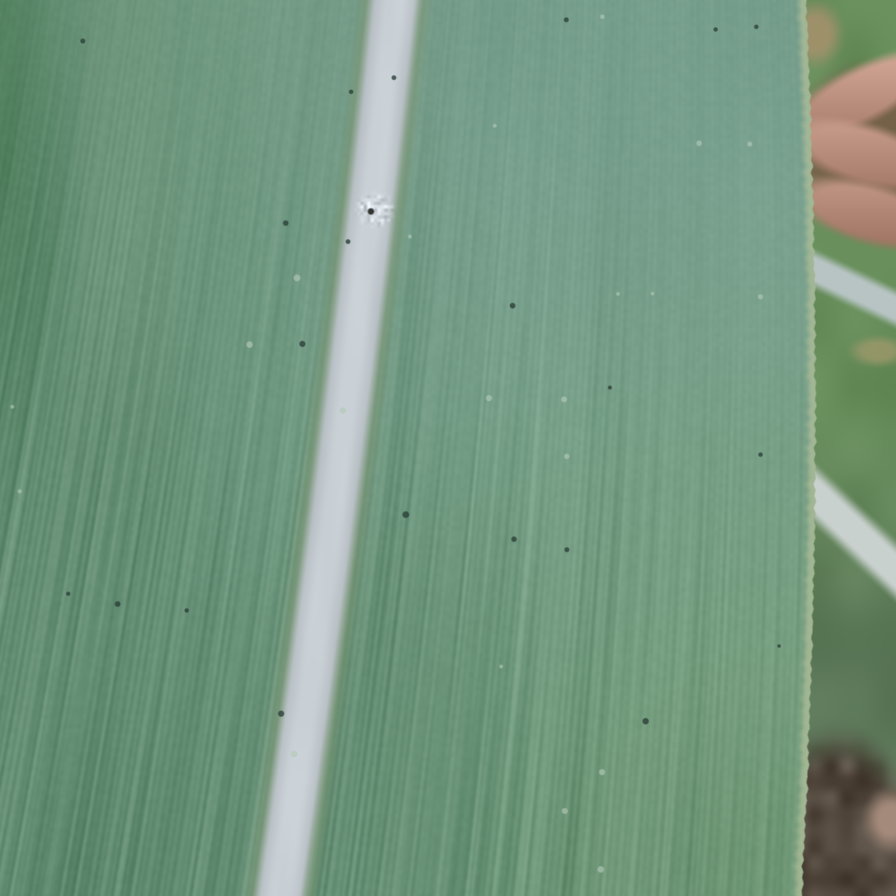
Write a WebGL 1 fragment shader that draws this texture.

```glsl
precision highp float;
// Close view of a ribbed green leaf blade with a pale midrib and a blurred background.
#define RIB_HALF_WIDTH 0.029
#define VEIN_FINE 105.0
#define VEIN_BROAD 34.0
#define VEIN_STRENGTH 0.115
#define SPECK_CELLS 17.0
#define SPECK_RADIUS 0.0032
#define TOOTH_COUNT 75.0
#define RIB_COLOR vec3(0.79, 0.82, 0.84)
#define MARGIN_COLOR vec3(0.66, 0.73, 0.59)
#define SKIN_COLOR vec3(0.74, 0.57, 0.50)
#define BARK_COLOR vec3(0.32, 0.28, 0.24)

uniform vec2 u_resolution;

float hash(vec2 p) {
  return fract(sin(dot(p, vec2(127.1, 311.7))) * 43758.545);
}

float noise(vec2 p) {
  vec2 i = floor(p), f = fract(p);
  f = f * f * (3.0 - 2.0 * f);
  return mix(mix(hash(i), hash(i + vec2(1, 0)), f.x),
             mix(hash(i + vec2(0, 1)), hash(i + vec2(1, 1)), f.x), f.y);
}

float ribCenter(float y) { return 0.3125 + 0.146 * y - 0.018 * y * y; }

float bladeEdge(float y) { return 0.908 - 0.05 * (y - 0.55) * (y - 0.55); }

// Soft ellipse: 1 inside, 0 outside
float blob(vec2 p, vec2 center, vec2 radius, float blur) {
  return 1.0 - smoothstep(1.0 - blur, 1.0 + blur, length((p - center) / radius));
}

// Soft sloping band crossing the background
float band(vec2 p, float height, float slope, float halfWidth) {
  float d = abs(p.y - height - slope * (p.x - 0.908));
  return 1.0 - smoothstep(halfWidth * 0.55, halfWidth * 1.35, d);
}

vec3 background(vec2 p) {
  vec3 c = mix(vec3(0.36, 0.47, 0.35), vec3(0.40, 0.55, 0.35), smoothstep(0.2, 0.6, p.y));
  c += 0.06 * (noise(p * vec2(22.0, 14.0)) - 0.5);
  c = mix(c, vec3(0.72, 0.77, 0.77), band(p, 0.700, -0.48, 0.019));
  c = mix(c, vec3(0.79, 0.82, 0.81), band(p, 0.450, -0.95, 0.029));
  c = mix(c, vec3(0.62, 0.60, 0.42), 0.8 * blob(p, vec2(0.98, 0.608), vec2(0.026, 0.014), 0.5));
  // Rounded pink forms, shaded below
  c = mix(c, vec3(0.48, 0.33, 0.27), 0.75 * blob(p, vec2(0.97, 0.835), vec2(0.08, 0.085), 0.25));
  for (int i = 0; i < 3; i++) {
    float k = float(i);
    vec2 q = vec2(0.960 + 0.006 * k, 0.893 - 0.066 * k);
    float tilt = (p.x - q.x) * (i == 0 ? 0.45 : -0.25);
    vec3 skin = SKIN_COLOR + 1.8 * (p.y - q.y) - 0.025 * k;
    c = mix(c, skin, blob(p - vec2(0.0, tilt), q, vec2(0.078, 0.032), 0.25));
  }
  c = mix(c, vec3(0.67, 0.57, 0.43), 0.8 * blob(p, vec2(0.91, 0.962), vec2(0.025, 0.03), 0.5));
  // Dark lower corner
  vec3 bark = BARK_COLOR + 0.16 * (noise(p * 55.0) - 0.5);
  c = mix(c, bark, blob(p, vec2(0.935, 0.045), vec2(0.085, 0.125), 0.25));
  return mix(c, vec3(0.64, 0.54, 0.48), blob(p, vec2(0.995, 0.085), vec2(0.025, 0.028), 0.5));
}

vec3 blade(vec2 p, float ribOffset, float edge) {
  float left = 1.0 - step(0.0, ribOffset);
  // Broad colour drift
  vec3 lower = mix(vec3(0.39, 0.555, 0.455), vec3(0.44, 0.60, 0.47), smoothstep(0.2, 0.88, p.x));
  vec3 upper = mix(vec3(0.41, 0.57, 0.47), vec3(0.475, 0.63, 0.56), smoothstep(0.05, 0.6, p.x));
  vec3 c = mix(lower, upper, smoothstep(0.05, 0.9, p.y));
  c = mix(c, vec3(0.31, 0.50, 0.36), 0.75 * (1.0 - smoothstep(0.0, 0.11, p.x)) * smoothstep(0.3, 0.9, p.y));
  c += 0.035 * (noise(p * vec2(7.0, 4.0)) - 0.5);
  // Veins follow the rib and straighten towards the margin
  float span = mix(edge - ribCenter(p.y), 0.42 - 0.05 * p.y, left);
  float s = ribOffset / span * mix(1.35, 1.0, left) + 3.0;
  float fine = noise(vec2(s * VEIN_FINE, p.y * 2.5)) - 0.5;
  float broad = noise(vec2(s * VEIN_BROAD, p.y * 1.2 + 9.0)) - 0.5;
  float ridge = 0.5 * sin(s * VEIN_FINE * 3.2 + 2.0 * broad);
  float fade = mix(1.0, 0.28, smoothstep(0.3, 0.95, p.y + 0.25 * (p.x - 0.4)));
  fade *= mix(1.0, 0.6, smoothstep(0.6, 0.88, p.x));
  c += VEIN_STRENGTH * fade * (0.75 * fine + 0.5 * broad + 0.3 * ridge) * vec3(1.0, 0.9, 0.95);
  return c + 0.018 * (noise(p * 190.0) - 0.5);
}

// Sparse marks: x is dark, y is pale
vec2 specks(vec2 p, float pixel) {
  vec2 cell = floor(p * SPECK_CELLS);
  vec2 spot = (cell + 0.2 + 0.6 * vec2(hash(cell), hash(cell + 31.0))) / SPECK_CELLS;
  float pick = hash(cell + 73.0);
  float r = SPECK_RADIUS * (0.6 + 0.6 * hash(cell + 11.0));
  float m = 1.0 - smoothstep(r - pixel, r + pixel, length(p - spot));
  return m * vec2(step(pick, 0.045), step(0.91, pick));
}

void main() {
  vec2 p = gl_FragCoord.xy / u_resolution;
  float pixel = 1.0 / min(u_resolution.x, u_resolution.y);
  float ribOffset = p.x - ribCenter(p.y);
  float edge = bladeEdge(p.y);
  vec3 leaf = blade(p, ribOffset, edge);

  // Midrib with yellow-green shoulders and a soft core
  float d = abs(ribOffset);
  leaf = mix(leaf, vec3(0.50, 0.60, 0.47), 0.65 * (1.0 - smoothstep(0.028, 0.046, d)));
  vec3 rib = RIB_COLOR - 0.07 * smoothstep(0.006, 0.026, d) + 0.02 * (noise(p * vec2(60.0, 9.0)) - 0.5);
  leaf = mix(leaf, rib, 1.0 - smoothstep(RIB_HALF_WIDTH - 0.009, RIB_HALF_WIDTH + 0.004, d));
  vec2 marks = specks(p, pixel);
  leaf = mix(leaf, vec3(0.17, 0.25, 0.22), 0.8 * marks.x);
  leaf = mix(leaf, vec3(0.70, 0.79, 0.72), 0.65 * marks.y);
  // Grainy cluster on the rib
  float cluster = blob(p, vec2(0.419, 0.766), vec2(0.019, 0.017), 0.4);
  leaf += cluster * 0.3 * (noise(p * 260.0) - 0.4);
  leaf = mix(leaf, vec3(0.2), blob(p, vec2(0.414, 0.764), vec2(0.0035), 0.4));

  // Pale toothed margin over the background
  float tooth = 0.0035 * abs(fract(p.y * TOOTH_COUNT) - 0.5) + 0.002 * noise(vec2(p.y * 120.0, 4.0));
  float rim = edge + tooth - p.x;
  leaf = mix(leaf, MARGIN_COLOR, 0.85 * (1.0 - smoothstep(0.003, 0.013, rim)));
  vec3 color = mix(background(p), leaf, smoothstep(-1.2 * pixel, 1.2 * pixel, rim));
  gl_FragColor = vec4(clamp(color, 0.0, 1.0), 1.0);
}
```
